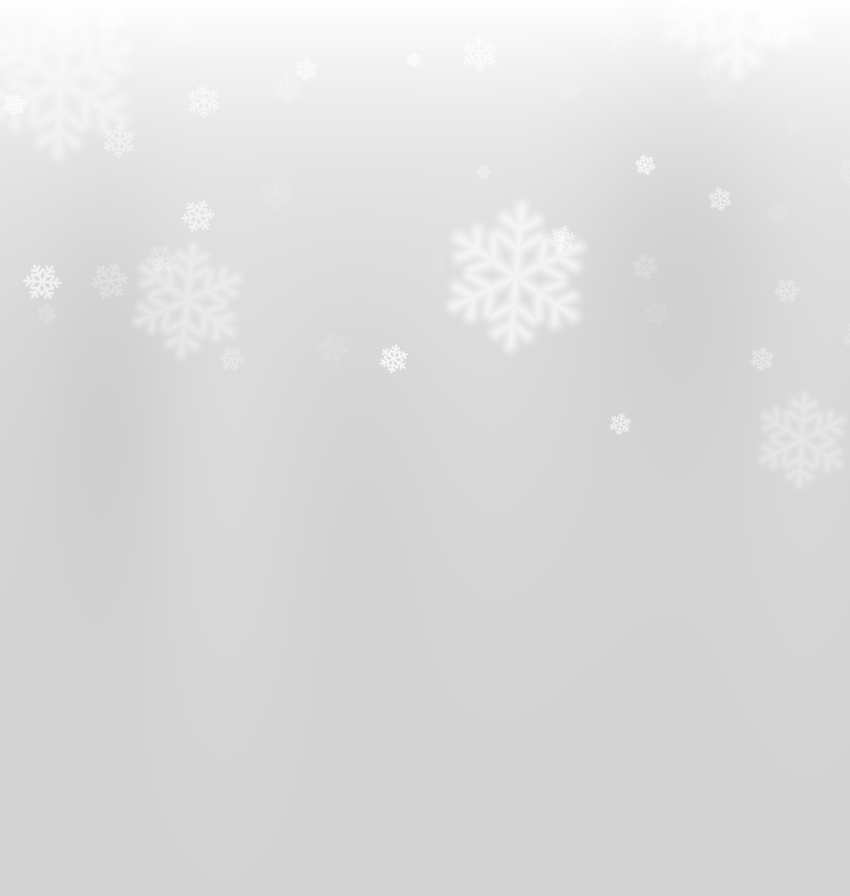
Write a Shadertoy shader that draws this background.

```glsl
// Pale grey winter backdrop: soft light folds, blurred large snowflakes and scattered small ones.

const vec3 WHITE = vec3(1.0);
const vec3 GREY = vec3(0.824, 0.823, 0.823);
const float TAU = 6.2831853;

vec3 hash3(vec2 cell) {
    vec3 h = fract(cell.xyx * vec3(0.1031, 0.1030, 0.0973));
    h += dot(h, h.yxz + 33.33);
    return fract((h.xxy + h.yzz) * h.zyx);
}

float segmentDistance(vec2 p, vec2 a, vec2 b) {
    vec2 along = b - a;
    float t = clamp(dot(p - a, along) / dot(along, along), 0.0, 1.0);
    return length(p - a - along * t);
}

float softSpot(vec2 p, vec2 center, vec2 size) {
    vec2 q = (p - center) / size;
    return exp(-dot(q, q));
}

// Distance to a six-armed crystal of unit radius, folded into half an arm.
float crystalDistance(vec2 p, float turn) {
    float sector = TAU / 6.0;
    float angle = mod(atan(p.y, p.x) - turn + 0.5 * sector, sector) - 0.5 * sector;
    vec2 q = length(p) * vec2(cos(angle), abs(sin(angle)));
    float d = segmentDistance(q, vec2(0.0), vec2(0.95, 0.0));
    for (int i = 0; i < 2; i++) {
        float k = float(i);
        vec2 root = vec2(0.38 + 0.27 * k, 0.0);
        vec2 twig = vec2(0.55, 0.83) * (0.34 - 0.08 * k);
        d = min(d, segmentDistance(q, root, root + twig));
    }
    return d;
}

// Coverage of a flake; thickness and blur are fractions of its radius.
float flake(vec2 p, vec2 center, float radius, float turn, float thickness, float blur) {
    vec2 q = (p - center) / radius;
    if (dot(q, q) > 2.0) return 0.0;
    float edge = max(blur, 0.8 / (iResolution.y * radius));
    float d = crystalDistance(q, turn);
    return 1.0 - smoothstep(thickness - edge, thickness + edge, d);
}

float blurredFlake(vec2 p, vec2 center, float radius, float turn) {
    return flake(p, center, radius, turn, 0.07, 0.12);
}

// Small flakes on a jittered grid, thinning out below the upper half.
float scatteredFlakes(vec2 p) {
    const float cellSize = 0.083;
    vec2 home = floor(p / cellSize);
    float cover = 0.0;
    for (int y = -1; y <= 1; y++) {
        for (int x = -1; x <= 1; x++) {
            vec2 cell = home + vec2(x, y);
            vec3 place = hash3(cell + 17.0);
            vec3 look = hash3(cell + 71.0);
            vec2 center = (cell + 0.1 + 0.8 * place.xy) * cellSize;
            float density = 0.8 * smoothstep(0.42, 0.82, center.y);
            float present = step(place.z, density) * step(0.47, center.y);
            float radius = mix(0.008, 0.023, look.x);
            float strength = mix(0.12, 0.85, look.y * look.y);
            float shape = flake(p, center, radius, look.z * TAU, 0.07, 0.04);
            cover = max(cover, present * strength * shape);
        }
    }
    return cover;
}

// White at the top fading to grey, with vertical dark folds and light beams.
vec3 backdrop(vec2 p) {
    float depth = max(1.0 - p.y, 0.0);
    float light = exp(-depth / 0.21);
    vec3 color = mix(GREY, WHITE, light);

    float folds = 0.034 * softSpot(p, vec2(0.12, 0.58), vec2(0.075, 0.24));
    folds += 0.046 * softSpot(p, vec2(0.76, 0.73), vec2(0.11, 0.20));
    folds += 0.010 * softSpot(p, vec2(0.41, 0.42), vec2(0.07, 0.22));

    float beams = 0.020 * softSpot(p, vec2(0.25, 0.40), vec2(0.085, 0.32));
    beams += 0.012 * softSpot(p, vec2(0.55, 0.52), vec2(0.10, 0.26));
    beams += 0.014 * softSpot(p, vec2(0.90, 0.46), vec2(0.07, 0.28));
    return color + beams - folds;
}

void mainImage(out vec4 fragColor, in vec2 fragCoord) {
    vec2 p = fragCoord / iResolution.y;
    vec3 color = backdrop(p);

    // Large flakes out of focus
    float upright = 0.25 * TAU;
    float haze = 0.75 * blurredFlake(p, vec2(0.576, 0.691), 0.081, upright - 0.08);
    haze = max(haze, 0.45 * blurredFlake(p, vec2(0.209, 0.665), 0.063, upright - 0.11));
    haze = max(haze, 0.38 * blurredFlake(p, vec2(0.895, 0.509), 0.052, upright - 0.06));
    haze = max(haze, 0.50 * blurredFlake(p, vec2(0.068, 0.909), 0.085, upright - 0.04));
    haze = max(haze, 0.70 * blurredFlake(p, vec2(0.823, 1.005), 0.090, upright));
    color = mix(color, WHITE, haze);

    // Small crisp flakes
    color = mix(color, WHITE, scatteredFlakes(p));
    fragColor = vec4(clamp(color, 0.0, 1.0), 1.0);
}
```
